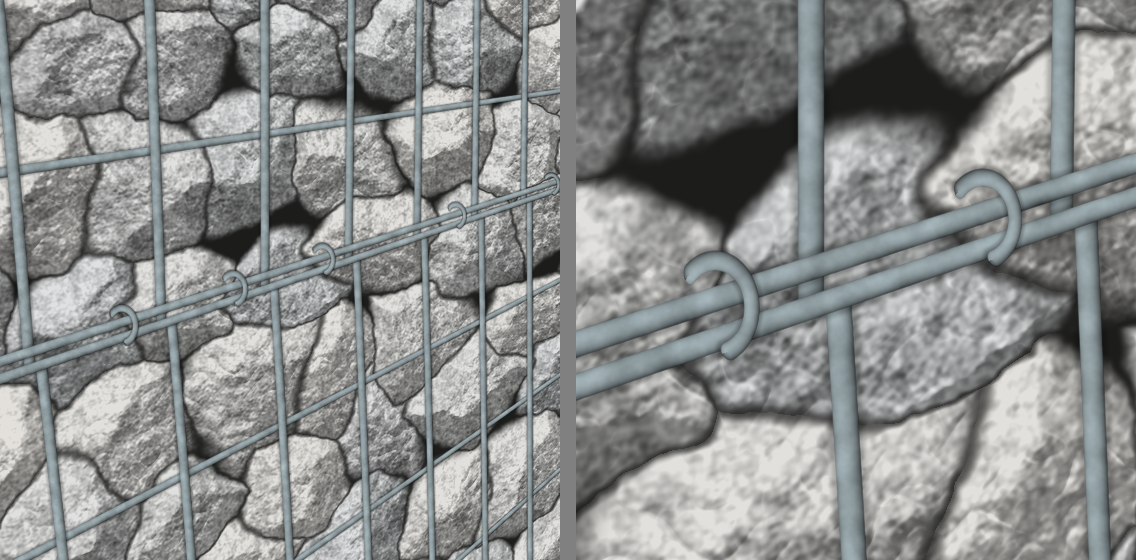
Left: the whole. Right: its middle third, enlarged.
A Shadertoy shader for this texture:

```glsl
// A stone-filled wire wall receding to the right. Stones are faceted height
// fields on a jittered lattice, lit from above; a galvanised mesh lies over
// them in perspective, with twin rails and clips where two panels meet.

#define VANISH vec2(1.905, 0.03)  // where horizontal wires converge
#define ROW_START 0.309           // horizontal wires at left edge
#define ROW_STEP 0.3555
#define RAIL_Y 0.6615             // panel joint at left edge
#define COLUMN vec3(0.052, 0.2757, 0.1375) // start, step, foreshortening
#define PANEL_SHIFT 0.0196        // sideways offset of lower panel
#define WIRE_HALF 0.0102          // half width at left edge
#define STONE_DENSITY vec2(3.9, 4.5)
#define STONE_JITTER 0.44
#define ZINC vec3(0.52, 0.57, 0.585)
#define GAP vec3(0.11, 0.11, 0.105)
#define LIGHT vec3(-0.3, -0.7, 0.65)

vec2 hash2(vec2 c) {
    vec3 v = fract(c.xyx * vec3(0.1031, 0.1030, 0.0973));
    v += dot(v, v.yzx + 33.33);
    return fract((v.xx + v.yz) * v.zy);
}

float corner(vec2 cell, vec2 o, vec2 f) {
    return dot(hash2(cell + o + 71.0) * 2.0 - 1.0, f - o);
}

float noise(vec2 p) {
    vec2 i = floor(p), f = p - i;
    vec2 u = f * f * f * (f * (f * 6.0 - 15.0) + 10.0);
    return mix(mix(corner(i, vec2(0, 0), f), corner(i, vec2(1, 0), f), u.x),
               mix(corner(i, vec2(0, 1), f), corner(i, vec2(1, 1), f), u.x), u.y);
}

float fbm(vec2 p) {
    float sum = 0.0, amp = 0.6;
    for (int k = 0; k < 4; k++) {
        sum += amp * noise(p);
        p = mat2(1.6, 1.2, -1.2, 1.6) * p + 5.3;
        amp *= 0.55;
    }
    return sum;
}

float smoothMin(float a, float b, float k) {
    float h = max(k - abs(a - b), 0.0) / k;
    return min(a, b) - h * h * k * 0.25;
}

vec2 stoneCenter(vec2 id) {
    return id + 0.5 + vec2(0.5 * mod(id.y, 2.0), 0) + STONE_JITTER * (hash2(id + 23.0) - 0.5);
}

// One stone: a tilted top cut by randomly turned side planes.
float stoneHeight(vec2 q, vec2 id) {
    vec2 d = q - stoneCenter(id), tilt = hash2(id + 9.0) - 0.5;
    float h = 0.5 + dot(d, tilt.yx) * 1.1;
    for (int k = 0; k < 6; k++) {
        vec2 r = hash2(id * 3.7 + float(k) * 17.0 + 40.0);
        float a = (float(k) + 0.8 * r.x) * 1.0472;
        float slope = 0.7 + 1.9 * fract(r.x * 7.0 + r.y * 5.0);
        h = smoothMin(h, (0.5 + 0.2 * r.y - dot(d, vec2(cos(a), sin(a)))) * slope, 0.05);
    }
    return h + 0.24 * tilt.x;
}

// Uppermost stone: x = height, y = lead over the next one, zw = its cell.
vec4 pile(vec2 q) {
    vec4 best = vec4(-0.2, 0, 0, 0);
    float second = -0.2;
    for (int k = 0; k < 9; k++) {
        float row = floor(q.y) + float(k / 3 - 1);
        vec2 id = vec2(floor(q.x - 0.5 * mod(row, 2.0)) + float(k % 3 - 1), row);
        if (distance(q, stoneCenter(id)) > 1.22) continue;
        float h = stoneHeight(q, id);
        second = max(second, min(h, best.x));
        if (h > best.x) best = vec4(h, 0, id);
    }
    best.y = best.x - second;
    return best;
}

float roughness(vec2 q) { return 0.1 * fbm(q * 4.2) + 0.07 * abs(noise(q * 6.0 + 3.0)); }

vec3 stoneColor(vec2 p) {
    vec2 q = vec2(p.x * (STONE_DENSITY.x + 1.6 * p.x),
                  (p.y - VANISH.y) / (1.0 - 0.36 * p.x) * STONE_DENSITY.y) + 20.0;
    vec2 w = q + 0.12 * vec2(fbm(q * 2.7), fbm(q * 2.7 + 31.0));
    vec4 top = pile(w);
    vec2 e = vec2(0.014, 0);
    vec2 slope = vec2(stoneHeight(w + e, top.zw) + roughness(q + e),
                      stoneHeight(w + e.yx, top.zw) + roughness(q + e.yx));
    slope = (slope - top.x - roughness(q)) / e.x;
    float diffuse = max(dot(normalize(vec3(-slope, 1)), LIGHT), 0.0);

    // Weathered skin: blotches, pale veins and fine grain.
    float shade = hash2(top.zw + 57.0).x;
    float vein = pow(1.0 - min(abs(fbm(q * 3.6 + shade * 13.0)) * 2.5, 1.0), 6.0);
    float grain = noise(q * 17.0) + noise(q * 34.0 + 7.0);
    float tone = 0.38 + 0.40 * diffuse + 0.25 * fbm(q * 3.0 + shade * 40.0)
               + 0.10 * vein + 0.17 * grain + 0.08 * shade;
    vec3 tint = mix(vec3(0.99, 1, 1.005), vec3(1.01, 1, 0.975), shade);

    // Deep openings go dark; touching stones get a narrow crease.
    float open = smoothstep(-0.1, 0.1, top.x) * mix(0.3, 1.0, smoothstep(0.0, 0.09, top.y));
    return mix(GAP, clamp(tone, 0.12, 0.88) * tint, open);
}

// Round wire at signed distance d, with a soft contact shadow.
void drawWire(inout vec3 color, float d, float r, float wear) {
    float aa = 1.0 / iResolution.y, t = clamp(d / r, -1.0, 1.0);
    color *= 1.0 - 0.25 * smoothstep(1.8, 1.0, abs(d) / r);
    vec3 metal = ZINC * (0.5 + 0.6 * sqrt(1.0 - t * t) - 0.22 * t + wear);
    color = mix(color, metal, smoothstep(r + aa, r - aa, abs(d)));
}

float nearness(float x) { return 1.0 - x / VANISH.x; }
float railY(float x) { return mix(VANISH.y, RAIL_Y, nearness(x)); }
float columnX(float i, float start) { return (start + COLUMN.y * i) / (1.0 + COLUMN.z * i); }

void mainImage(out vec4 fragColor, in vec2 fragCoord) {
    vec2 p = fragCoord / iResolution.xy;
    p.y = 1.0 - p.y;  // measured downward
    vec3 color = stoneColor(p);
    float s = nearness(p.x), wear = 0.35 * fbm(p * 45.0);

    // Horizontal wires, except at the joint.
    float level = (p.y - VANISH.y) / s + VANISH.y - ROW_START;
    float row = round(level / ROW_STEP);
    if (row >= 0.0 && row != 1.0)
        drawWire(color, (level - row * ROW_STEP) * s * 0.92, WIRE_HALF * 0.8 * s, wear);

    // Upright wires, each panel with its own lean.
    float drop = p.y - railY(p.x);
    bool lower = drop > 0.0155 * s;
    float lean = lower ? 0.125 - 0.13 * p.x : max(0.085 - 0.18 * p.x, -0.012);
    float x = p.x - lean * drop, start = COLUMN.x + (lower ? PANEL_SHIFT : 0.0);
    float column = round((x - start) / (COLUMN.y - COLUMN.z * x));
    drawWire(color, x - columnX(column, start), WIRE_HALF * s, wear);

    // Twin rails at the joint.
    for (float side = -1.0; side < 2.0; side += 2.0)
        drawWire(color, (drop - side * 0.0155 * s) * 0.94, WIRE_HALF * 0.9 * s, wear);

    // Open clips around the rails, missing from some bays.
    for (int k = 0; k < 7; k++) {
        if (k == 3 || k == 5) continue;
        float cx = columnX(float(k) + 0.72, COLUMN.x), size = nearness(cx);
        vec2 d = (p - vec2(cx, railY(cx) - 0.004)) / size + vec2(0.012, 0);
        float ring = (length(d / vec2(0.028, 0.036)) - 1.0) * 0.031;
        float hidden = max(0.0, 0.5 * d.y - d.x - 0.006);
        float dist = length(vec2(ring, hidden)) * (ring < 0.0 ? -1.0 : 1.0);
        drawWire(color, dist * size, 0.0065 * size, wear);
    }
    fragColor = vec4(color, 1);
}
```
